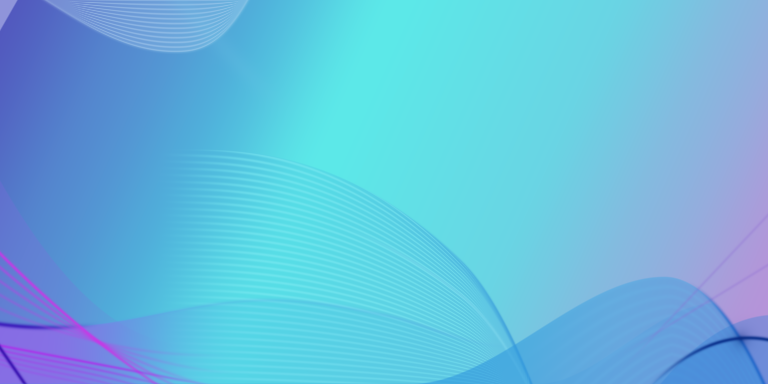
This background is drawn by a WebGL 2 fragment shader. Its source:

```glsl
#version 300 es
precision highp float;
// Cyan to violet slanted gradient with translucent waves, fans of fine lines and glowing strands.

uniform vec2 u_resolution;
out vec4 fragColor;

// Soft coverage of the area where d is positive.
float fill(float d) {
    float w = length(vec2(dFdx(d), dFdy(d))) + 1e-5;
    return smoothstep(-w, w, d);
}

// Thin line along d = 0, with its width in canvas heights.
float strand(float d, float width) {
    float slope = length(vec2(dFdx(d), dFdy(d))) * u_resolution.y + 1e-5;
    float r = d / slope / width;
    return exp(-r * r);
}

// Evenly repeated lines that fade out where they become too dense.
float lines(float s) {
    float w = fwidth(s);
    float wave = 0.5 + 0.5 * cos(6.2832 * s);
    return mix(wave * wave, 0.35, smoothstep(0.4, 0.9, w));
}

vec3 background(vec2 p) {
    float t = p.x - 0.45 * p.y;
    vec3 c = mix(vec3(0.32, 0.33, 0.74), vec3(0.33, 0.56, 0.82), smoothstep(-0.5, 0.03, t));
    c = mix(c, vec3(0.31, 0.70, 0.86), smoothstep(-0.06, 0.30, t));
    c = mix(c, vec3(0.36, 0.91, 0.91), smoothstep(0.20, 0.58, t));
    c = mix(c, vec3(0.42, 0.82, 0.89), clamp((t - 0.62) / 0.63, 0.0, 1.0));
    c = mix(c, vec3(0.55, 0.70, 0.87), smoothstep(1.14, 1.6, t));
    return mix(c, vec3(0.71, 0.58, 0.85), smoothstep(1.5, 1.92, t));
}

// Large dome of lines that converge at its right foot.
vec3 dome(vec3 c, vec2 p) {
    float far = max(p.x - 1.2, 0.0);
    float bend = 0.666 * pow(max(p.x - 0.5, 0.0), 2.34) + 3.2 * far * far;
    float edge = 0.61 - bend - p.y;
    float s = (p.y + 0.03 * (p.x - 0.5)) / max(1.0 - bend / 0.61, 0.02);
    float inside = fill(edge) * smoothstep(0.4, 0.7, p.x);
    float nearEdge = exp(-max(edge, 0.0) * 7.0) * smoothstep(0.65, 1.35, p.x);
    c = mix(c, vec3(0.24, 0.64, 0.86), inside * (0.16 + 0.32 * nearEdge));
    c = mix(c, vec3(0.50, 0.92, 0.95), inside * 0.52 * lines(s / 0.0175));

    // Blue lines gathered beneath the rim, and one pale line inside
    float right = smoothstep(0.9, 1.35, p.x);
    for (int i = 0; i < 5; i++) {
        float k = float(i);
        float rib = edge - 0.02 * k * (1.5 - p.x);
        c = mix(c, vec3(0.16, 0.54, 0.84), right * strand(rib, 0.003) * 0.3 / (1.0 + 0.4 * k));
    }
    float pale = strand(s - 0.48, 0.004) * smoothstep(0.85, 1.1, p.x) * inside;
    return mix(c, vec3(0.55, 0.88, 0.95), 0.35 * pale);
}

// Violet wave, magenta and indigo strands at the lower left.
vec3 violetWave(vec3 c, vec2 p) {
    float x = p.x;
    float swath = 0.53 - 1.75 * x + 1.8 * x * x - p.y;
    c = mix(c, vec3(0.52, 0.40, 0.87), 0.26 * fill(swath) * (1.0 - smoothstep(0.1, 0.5, x)));

    float crest = 0.183 + 0.036 * sin(5.5 * (x - 0.415)) - 0.05 * smoothstep(1.0, 1.35, x) - p.y;
    float body = fill(crest) * (1.0 - smoothstep(1.1, 1.36, x));
    float left = 1.0 - smoothstep(0.1, 0.68, x);
    c = mix(c, mix(vec3(0.28, 0.70, 0.89), vec3(0.59, 0.39, 0.92), left), body * (0.2 + 0.5 * left));
    c = mix(c, vec3(0.35, 0.62, 0.90), 0.2 * strand(crest, 0.005) * (1.0 - smoothstep(1.1, 1.36, x)));
    c = mix(c, vec3(0.22, 0.08, 0.72), 0.85 * strand(crest, 0.006) * (1.0 - smoothstep(0.05, 0.28, x)));

    for (int i = 0; i < 5; i++) {
        float k = float(i);
        float fall = 0.34 - 0.036 * k - (1.0 - 0.14 * k) * x + 0.4 * x * x - p.y;
        float low = 0.1 - 0.012 * k - (0.19 + 0.03 * k) * x + 0.02 * sin(7.0 * x) * k * x - p.y;
        float fade = 1.0 - smoothstep(0.2, 0.65, x);
        c = mix(c, vec3(0.78, 0.22, 0.90), fade * strand(fall, 0.0045) * 0.85 / (1.0 + 0.7 * k));
        c = mix(c, vec3(0.68, 0.18, 0.92), fade * strand(low, 0.004) * 0.75 / (1.0 + 0.7 * k));
    }
    return mix(c, vec3(0.20, 0.05, 0.68), 0.85 * strand(0.094 - 1.45 * x - p.y, 0.005));
}

// Blue hill, its dark crossing strands and faint violet rays at the lower right.
vec3 blueWave(vec3 c, vec2 p) {
    float x = p.x;
    float drop = max(x - 1.73, 0.0) / 0.26;
    float hill = 0.279 * smoothstep(1.07, 1.73, x) - 0.279 * drop * drop - p.y;
    float start = 1.0 - smoothstep(1.2, 1.65, x);
    c = mix(c, vec3(0.19, 0.60, 0.87), fill(hill) * (0.42 + 0.2 * start));
    float fold = 0.21 * smoothstep(1.4, 1.86, x) - p.y;
    c = mix(c, vec3(0.25, 0.60, 0.87), 0.2 * fill(min(fold, hill)));
    float fan = max(hill, 0.0) / (0.025 + 0.06 * max(1.75 - x, 0.0));
    c = mix(c, vec3(0.42, 0.74, 0.92), fill(hill) * 0.16 * lines(fan) * smoothstep(1.3, 1.6, x));

    for (int i = 0; i < 2; i++) {
        float k = float(i);
        float ray = 0.44 - 0.13 * k + (1.06 - 0.45 * k) * (x - 2.0) - p.y;
        c = mix(c, vec3(0.55, 0.42, 0.83), 0.26 * strand(ray, 0.004) * smoothstep(1.6, 1.8, x));
    }

    float arch = 0.18 - 2.0 * (x - 2.02) * (x - 2.02) - p.y;
    float cross = 0.12 - 1.9 * (x - 1.95) * (x - 1.95) - p.y;
    c = mix(c, vec3(0.18, 0.50, 0.84), 0.35 * fill(arch));
    c = mix(c, vec3(0.20, 0.54, 0.86), 0.3 * fill(cross));
    c = mix(c, vec3(0.10, 0.38, 0.78), 0.7 * strand(hill, 0.005) * smoothstep(1.78, 1.93, x));
    c = mix(c, vec3(0.03, 0.18, 0.54), 0.9 * strand(cross, 0.005) * smoothstep(1.66, 1.88, x));
    return mix(c, vec3(0.03, 0.15, 0.48), 0.6 * exp(-length(p - vec2(1.93, 0.117)) * 70.0));
}

// Pale hanging veil at the upper left.
vec3 veil(vec3 c, vec2 p) {
    float u = p.x - 0.456;
    float sag = u < 0.0 ? cos(1.5708 * min(-u / 0.339, 1.3)) : 1.0 - pow(u / 0.19, 2.5);
    float hang = 0.135 * sag - (1.0 - p.y);
    float s = (1.0 - p.y) / max(0.135 * sag, 0.01);
    c = mix(c, vec3(0.72, 0.84, 0.95), fill(hang) * (0.24 + 0.32 * lines(s * 11.0)));
    c = mix(c, vec3(0.80, 0.92, 0.98), 0.18 * strand(hang, 0.004) * step(0.86, p.y));
    c = mix(c, vec3(0.72, 0.74, 0.93), 0.6 * fill(p.y - 0.92 - 1.75 * p.x));
    float trail = strand(p.y - 0.9 + 1.1 * (p.x - 0.56), 0.025);
    return mix(c, vec3(0.45, 0.78, 0.91), 0.15 * trail * smoothstep(0.68, 0.85, p.y));
}

void main() {
    // Canvas heights, with x stretched to run from 0 to 2.
    vec2 p = gl_FragCoord.xy / u_resolution * vec2(2.0, 1.0);
    vec3 color = dome(background(p), p);
    color = blueWave(violetWave(color, p), p);
    fragColor = vec4(veil(color, p), 1.0);
}
```
